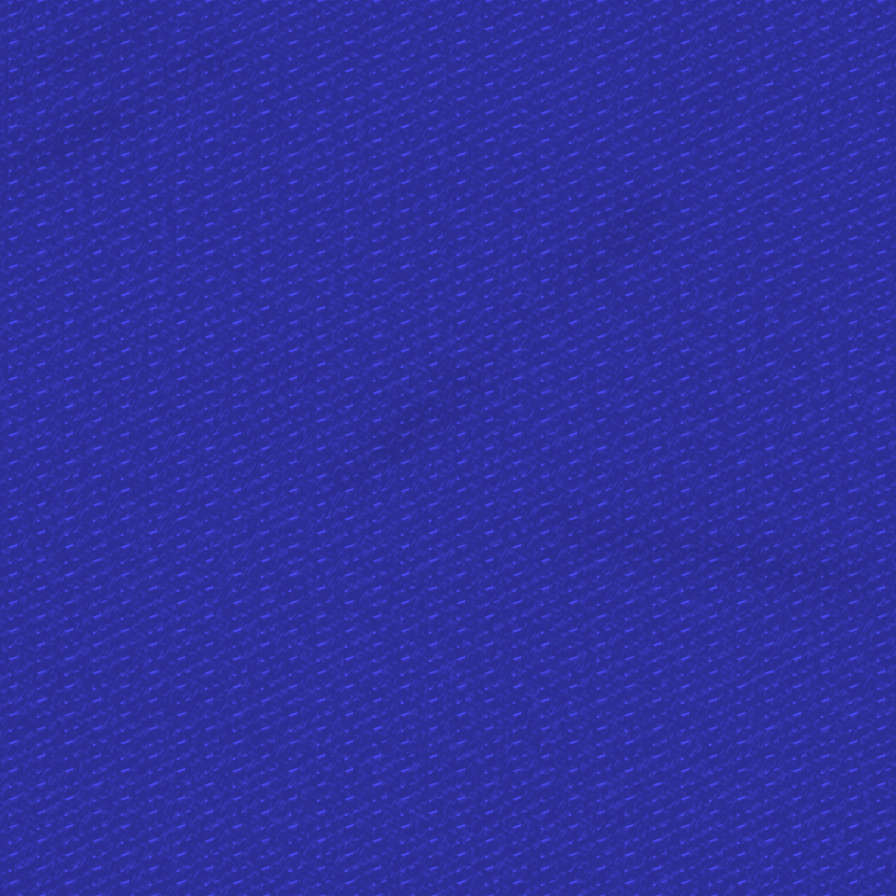
This texture is drawn by a Shadertoy shader. Its source:

```glsl
const vec2 REPEATS = vec2(32.0, 32.0);   // cells across and down
const float RISE = 0.5;                  // rows climbed per column
const float GLINT_SLOPE = 0.3;
const float GLINT_RADIUS = 0.0015;       // in canvas units
const vec2 MESH = vec2(4.0, 4.0);        // fine threads per cell
const vec2 GRAIN = vec2(9.0, 8.0);       // grain spots per cell
const float GRAIN_DEPTH = 0.06;
const float CREASE_WIDTH = 0.026;
const float CREASE_DEPTH = 0.065;
const float CLOTH_SHADING = 0.016;

const vec3 BASE = vec3(0.176, 0.178, 0.592);
const vec3 THREAD = vec3(0.215, 0.215, 0.700);
const vec3 GLINT_DIM = vec3(0.220, 0.235, 0.760);
const vec3 GLINT_BRIGHT = vec3(0.270, 0.280, 0.920);

// Glints in one cell: center.xy, half length in canvas units, strength
const vec4 GLINTS[5] = vec4[5](
    vec4(0.48, 0.25, 0.0032, 1.00),
    vec4(0.36, 0.72, 0.0004, 1.00),
    vec4(0.72, 0.66, 0.0018, 0.75),
    vec4(0.10, 0.30, 0.0010, 0.50),
    vec4(0.88, 0.06, 0.0005, 0.45));

// Crease end points: start.xy, end.xy
const vec4 CREASES[4] = vec4[4](
    vec4(0.39, 0.46, 0.72, 0.76),
    vec4(0.00, 0.80, 0.24, 0.94),
    vec4(0.00, 0.89, 0.16, 0.97),
    vec4(0.63, 0.41, 0.95, 0.355));

const float TAU = 6.28318;

float hash(vec2 p) {
    return fract(sin(dot(p, vec2(127.1, 311.7))) * 43758.5453);
}

float noise(vec2 p) {
    vec2 i = floor(p), f = fract(p);
    f = f * f * (3.0 - 2.0 * f);
    return mix(mix(hash(i), hash(i + vec2(1.0, 0.0)), f.x),
               mix(hash(i + vec2(0.0, 1.0)), hash(i + vec2(1.0, 1.0)), f.x), f.y);
}

float segmentDistance(vec2 p, vec2 a, vec2 b) {
    vec2 ab = b - a;
    return length(p - a - ab * clamp(dot(p - a, ab) / dot(ab, ab), 0.0, 1.0));
}

// Soft dark folds, broken up by noise
float creaseShade(vec2 uv) {
    float shade = 0.0;
    for (int i = 0; i < 4; i++) {
        float d = segmentDistance(uv, CREASES[i].xy, CREASES[i].zw);
        shade = max(shade, exp(-d * d / (CREASE_WIDTH * CREASE_WIDTH)));
    }
    return shade * mix(0.1, 1.0, noise(uv * vec2(18.0, 30.0)));
}

// Strongest glint at a point, each one slightly different
float glintMask(vec2 lattice, float aa) {
    float mask = 0.0;
    for (int i = 0; i < 5; i++) {
        vec4 glint = GLINTS[i];
        vec2 offset = lattice - glint.xy;
        vec2 owner = round(offset);
        offset -= owner;
        offset.y += (RISE - GLINT_SLOPE) * offset.x;
        offset /= REPEATS;
        offset.x -= clamp(offset.x, -glint.z, glint.z);
        float vary = mix(0.8, 1.0, hash(owner + float(i) * 17.0));
        float fill = 1.0 - smoothstep(-aa, aa, length(offset) - GLINT_RADIUS);
        mask = max(mask, fill * glint.w * vary);
    }
    return mask;
}

void mainImage(out vec4 fragColor, in vec2 fragCoord) {
    vec2 uv = fragCoord / iResolution.xy;
    float aa = 0.6 / iResolution.y;

    // Slanted lattice of cells
    vec2 lattice = uv * REPEATS;
    lattice.y -= lattice.x * RISE;

    // Twill ribs, fine mesh and grain
    float rib = 0.5 + 0.5 * cos(2.0 * TAU * (lattice.y - 0.23));
    vec2 threads = sin(TAU * lattice * MESH);
    float mesh = 0.5 + 0.5 * threads.x * threads.y;
    float grain = noise(lattice * GRAIN);
    float light = smoothstep(0.5, 1.0, 0.3 * rib + 0.35 * mesh + 0.5 * grain);
    vec3 color = mix(BASE, THREAD, light);
    color *= 1.0 + GRAIN_DEPTH * (grain - 0.5);

    // Glinting dashes and dots
    float glint = glintMask(lattice, aa);
    vec3 glintColor = mix(GLINT_DIM, GLINT_BRIGHT, smoothstep(0.4, 0.9, glint));
    color = mix(color, glintColor, glint);

    // Broad shading and wear
    float cloth = noise(uv * vec2(5.0, 9.0)) - 0.5;
    color *= 1.0 + CLOTH_SHADING * cloth - CREASE_DEPTH * creaseShade(uv);
    fragColor = vec4(color, 1.0);
}
```
